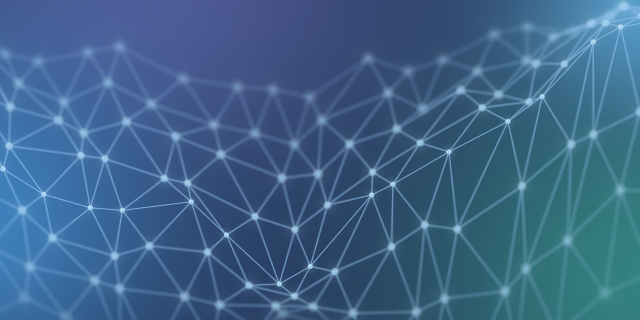
Give the GLSL for this background, as a Shadertoy shader.

```glsl
// A glowing network of nodes and links, draped over a valley between soft hills.
// Jittered lattice rows follow three height profiles; blur grows with distance
// from the focal row, over a backdrop made of wide coloured glows.

#define SPACING 0.14
#define JITTER vec2(0.34, 0.032)
#define FIRST_ROW -1
#define LAST_ROW 6
#define FOCAL_ROW 2.0
#define LINE_WIDTH 0.0017
#define NODE_RADIUS 0.0080
#define LINK_COLOR vec3(0.57, 0.76, 0.94)
#define NODE_COLOR vec3(0.75, 0.91, 0.98)

vec2 hash2(vec2 p) {
    vec3 q = fract(p.xyx * vec3(0.1031, 0.1030, 0.0973));
    q += dot(q, q.yzx + 33.33);
    return fract((q.xx + q.yz) * q.zy);
}

float bump(float x, float center, float width) {
    float d = (x - center) / width;
    return exp(-d * d);
}

float glow(vec2 p, vec2 center, vec2 size) {
    vec2 d = (p - center) / size;
    return exp(-dot(d, d));
}

// Height of a lattice row: near slope, focal ridge and far crest are blended.
float rowHeight(float row, float x) {
    float leftRise = exp(-7.0 * x);
    float ridge = 0.36 + 0.13 * leftRise - 0.22 * bump(x, 0.9, 0.2)
                + 0.2 * smoothstep(1.0, 1.45, x) + 0.4 * smoothstep(1.5, 2.0, x);
    if (row < FOCAL_ROW) {
        float slope = 0.05 + 0.15 * bump(x, 0.0, 0.28)
                    + 0.36 * smoothstep(1.4, 2.05, x);
        return mix(slope, ridge, row / FOCAL_ROW);
    }
    float crest = 0.72 + 0.15 * leftRise + 0.14 * bump(x, 0.36, 0.14)
                + 0.07 * bump(x, 1.17, 0.12) + 0.17 * smoothstep(1.3, 1.5, x)
                + 0.1 * smoothstep(1.7, 2.0, x);
    return mix(ridge, crest, (row - FOCAL_ROW) / (float(LAST_ROW) - FOCAL_ROW));
}

// Node position in xy, amount of defocus in z.
vec3 node(float row, float column) {
    vec2 offset = (hash2(vec2(column + 20.0, row + 7.0)) * 2.0 - 1.0) * JITTER;
    float x = (column + 0.5 * mod(row, 2.0) + offset.x) * SPACING;
    float blur = abs(row - FOCAL_ROW);
    if (row < FOCAL_ROW) blur += 0.9 * abs(x - 0.95);
    return vec3(x, rowHeight(row, x) + offset.y, blur);
}

float softDisc(float dist, float radius, float softness) {
    return 1.0 - smoothstep(radius - softness, radius + softness, dist);
}

float link(vec2 p, vec3 a, vec3 b, float pixel) {
    vec2 ab = b.xy - a.xy;
    float t = clamp(dot(p - a.xy, ab) / dot(ab, ab), 0.0, 1.0);
    float blur = mix(a.z, b.z, t);
    float dist = length(p - a.xy - ab * t);
    return 0.72 * exp(-0.46 * blur)
         * softDisc(dist, LINE_WIDTH * (1.0 + blur), 0.6 * pixel + 0.0013 * blur);
}

float nodeDisc(vec2 p, vec3 n, float pixel) {
    float dist = length(p - n.xy);
    float radius = NODE_RADIUS + 0.0035 * n.z;
    float strength = mix(0.9, 0.17, clamp(n.z / 3.5, 0.0, 1.0));
    float halo = 0.18 * exp(-dist * dist / (5.0 * radius * radius));
    return strength * max(softDisc(dist, radius, pixel + 0.0024 * n.z), halo);
}

vec3 backdrop(vec2 p) {
    vec3 color = vec3(0.15, 0.22, 0.36);
    color = mix(color, vec3(0.32, 0.36, 0.60), 0.95 * glow(p, vec2(0.45, 1.02), vec2(0.75, 0.5)));
    color = mix(color, vec3(0.25, 0.52, 0.76), 0.95 * glow(p, vec2(-0.08, 0.32), vec2(0.56, 0.55)));
    color = mix(color, vec3(0.20, 0.51, 0.50), glow(p, vec2(2.05, 0.12), vec2(0.7, 0.65)));
    return mix(color, vec3(0.36, 0.65, 0.83), 0.9 * glow(p, vec2(2.06, 0.98), vec2(0.42, 0.32)));
}

void mainImage(out vec4 fragColor, in vec2 fragCoord) {
    vec2 p = fragCoord / iResolution.xy * vec2(2.0, 1.0);
    float pixel = 1.0 / iResolution.y;
    vec3 color = backdrop(p);

    // Only columns near this point can reach it; rows are drawn far to near.
    for (int i = LAST_ROW; i >= FIRST_ROW; i--) {
        float row = float(i);
        float stagger = mod(row, 2.0);
        float nearest = floor(p.x / SPACING - 0.5 * stagger);
        for (int j = -2; j <= 2; j++) {
            float column = nearest + float(j);
            vec3 n = node(row, column);
            float lines = link(p, n, node(row, column + 1.0), pixel);
            if (i < LAST_ROW) {
                float above = column + stagger;
                lines = max(lines, link(p, n, node(row + 1.0, above - 1.0), pixel));
                lines = max(lines, link(p, n, node(row + 1.0, above), pixel));
            }
            color = mix(color, LINK_COLOR, lines);
            color = mix(color, NODE_COLOR, nodeDisc(p, n, pixel));
        }
    }
    fragColor = vec4(color, 1.0);
}
```
